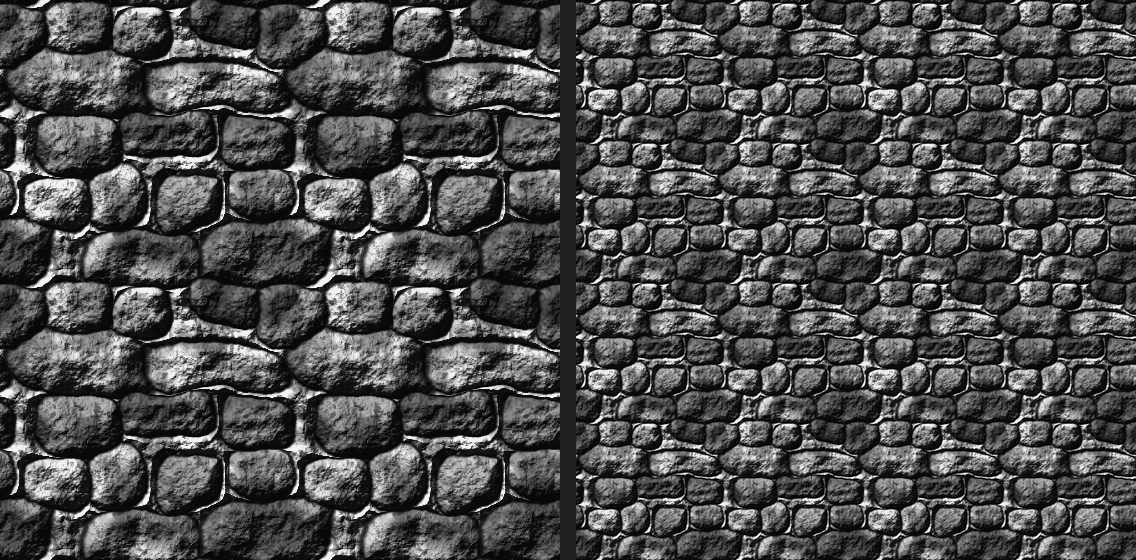
Left, the tile; right, the same tile 2 across and 2 down.
This texture is drawn by a three.js fragment shader. Its source:

```glsl
// Rough grey fieldstone wall with rubble mortar, lit from the upper left.
varying vec2 vUv;

const float REPEATS = 2.0;   // wall sections across and down
const float COURSES = 5.0;   // stone rows in one section
const float PEBBLES = 22.0;  // mortar pebbles across one section
const vec3 LIGHT = vec3(-0.48, 0.66, 0.58);

float hash(vec2 p) {
  vec3 q = fract(vec3(p.xyx) * vec3(0.1031, 0.1030, 0.0973));
  q += dot(q, q.yzx + 33.33);
  return fract((q.x + q.y) * q.z);
}

vec2 hash2(vec2 p) {
  return vec2(hash(p + 7.3), hash(p + 51.7));
}

// Value noise that wraps after "period" cells.
float noise(vec2 p, float period) {
  vec2 i = floor(p), f = fract(p);
  f = f * f * (3.0 - 2.0 * f);
  vec2 a = mod(i, period) + period * 1.37;
  vec2 b = mod(i + 1.0, period) + period * 1.37;
  return mix(mix(hash(a), hash(vec2(b.x, a.y)), f.x),
             mix(hash(vec2(a.x, b.y)), hash(b), f.x), f.y);
}

float fbm(vec2 p, float freq) {
  float sum = 0.0, amp = 0.5;
  for (int k = 0; k < 6; k++) {
    sum += amp * noise(p * freq, freq);
    freq *= 2.0;
    amp *= 0.53;
  }
  return sum;
}

// Rounded pebble bumps, 1 at each centre.
float pebbles(vec2 p, float count) {
  vec2 cell = floor(p * count);
  float nearest = 1.0;
  for (int j = -1; j <= 1; j++)
    for (int i = -1; i <= 1; i++) {
      vec2 id = cell + vec2(i, j);
      vec2 centre = id + 0.15 + 0.7 * hash2(mod(id, count));
      nearest = min(nearest, length(p * count - centre));
    }
  return 1.0 - nearest * nearest;
}

// Stone under p: x = inset from its edge, y = random id, zw = position on its face.
vec4 stoneAt(vec2 p) {
  p += 0.085 * (vec2(fbm(p, 4.0), fbm(p, 5.0)) - 0.5);
  float first = 9.0, second = 9.0, id = 0.0;
  vec2 face = vec2(0.0);
  for (int j = -1; j <= 1; j++) {
    float row = floor(p.y * COURSES) + float(j);
    float course = mod(row, COURSES);
    float count = 2.0 + mod(course * 2.0, 3.0);
    float shift = hash(vec2(course, 4.7));
    for (int i = -1; i <= 1; i++) {
      float column = floor(p.x * count + shift) + float(i);
      vec2 key = vec2(mod(column, count), course) * 3.1 + 1.0;
      vec2 jitter = hash2(key) - 0.5;
      vec2 size = hash2(key + 19.0);
      vec2 centre = vec2(column + 0.5 - shift + 0.3 * jitter.x, row + 0.5 + 0.4 * jitter.y);
      vec2 d = (p - centre / vec2(count, COURSES)) * vec2(count, COURSES) * 2.0;
      d /= vec2(0.86, 0.84) + vec2(0.25, 0.45) * size;
      d.y += 0.55 * jitter.x * d.x;
      vec2 cubed = abs(d * d * d);
      float dist = pow(cubed.x + cubed.y, 0.3333);
      second = min(second, max(first, dist));
      if (dist < first) { first = dist; id = hash(key + 37.0); face = d; }
    }
  }
  return vec4(min(1.0 - first, 0.55 * (second - first)), id, face);
}

// Relief: domed, tilted stones above pebbly mortar.
float relief(vec2 p, vec4 stone) {
  float rim = 1.0 - clamp(stone.x / 0.42, 0.0, 1.0);
  vec2 tilt = hash2(vec2(stone.y * 91.0, 3.0)) - 0.5;
  float dome = 0.045 * (1.0 - rim * rim) + 0.035 * dot(tilt, stone.zw) * (1.0 - rim);
  float mortar = 0.026 * pebbles(p, PEBBLES) * smoothstep(0.0, 0.2, -stone.x)
               + 0.022 * smoothstep(0.0, 0.3, -stone.x);
  return (stone.x > 0.0 ? dome : mortar) + 0.11 * fbm(p, 7.0);
}

float height(vec2 p) {
  return relief(p, stoneAt(p));
}

void main() {
  vec2 p = vUv * REPEATS;
  vec4 stone = stoneAt(p);
  float h = relief(p, stone);

  // Surface lighting and cast shadow
  float e = 0.003;
  vec2 slope = vec2(height(p + vec2(e, 0.0)) - h, height(p + vec2(0.0, e)) - h) / e;
  float lit = max(dot(normalize(vec3(-slope, 1.0)), LIGHT), 0.0);
  float blocker = height(p + normalize(LIGHT.xy) * 0.025) - h;
  lit *= 1.0 - 0.8 * smoothstep(0.012, 0.04, blocker);

  // Stone and mortar tones with mineral stains
  float stain = fbm(p, 9.0), grain = fbm(p, 41.0);
  float isStone = smoothstep(-0.03, 0.03, stone.x);
  float tone = mix(0.82, mix(0.42, 0.76, stone.y), isStone);
  tone *= 0.55 + 0.55 * smoothstep(0.3, 0.68, stain) + 0.5 * (grain - 0.4);
  tone *= 1.0 - 0.5 * smoothstep(0.6, 0.75, grain);

  // Dark joints, and weathering that differs between sections
  float joint = mix(0.15, 1.0, smoothstep(0.0, 0.09, abs(stone.x)));
  float weather = 0.82 + 0.36 * noise(vUv * 7.0, 7.0);
  float grey = tone * (0.09 + 1.3 * lit) * joint * weather;
  gl_FragColor = vec4(vec3(clamp(grey, 0.03, 0.95)), 1.0);
}
```
